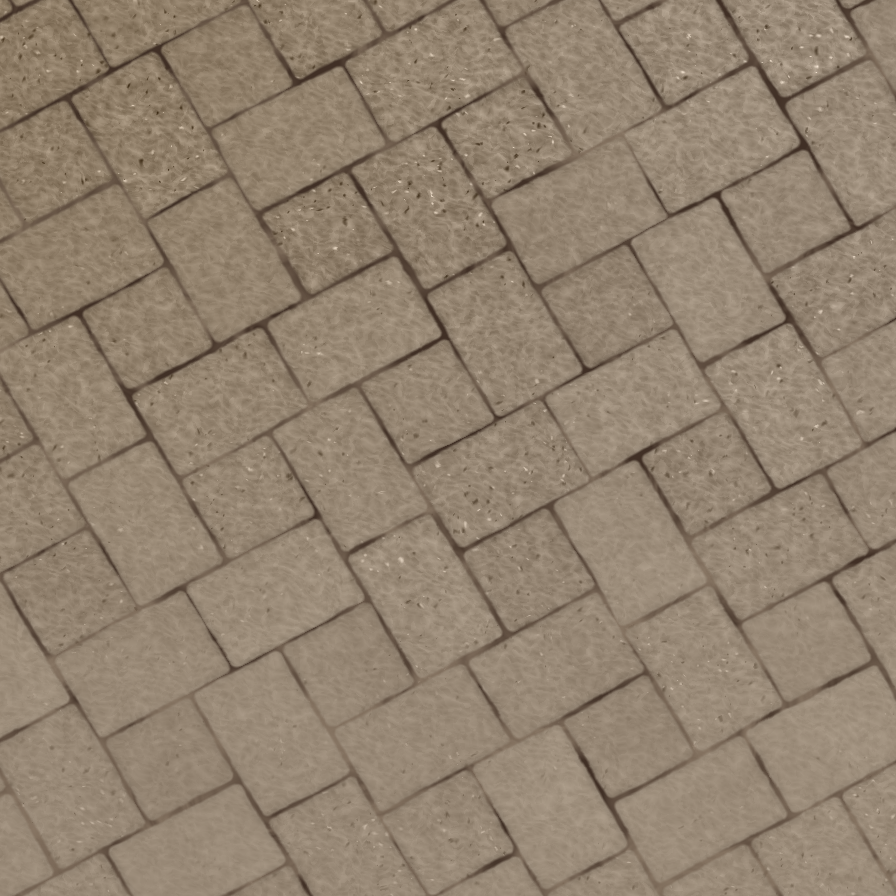
Write a Shadertoy shader that draws this texture.

```glsl
float hash(vec2 p) {
    return fract(sin(dot(p, vec2(127.1, 311.7))) * 43758.5);
}

// Distance to the nearest scattered point, and that point's random value
vec2 cellular(vec2 p) {
    vec2 nearest = vec2(9.0, 0.0);
    for (int y = -1; y <= 1; y++)
    for (int x = -1; x <= 1; x++) {
        vec2 cell = floor(p) + vec2(x, y);
        vec2 point = cell + vec2(hash(cell), hash(cell + 47.3));
        float d = length(p - point);
        if (d < nearest.x) nearest = vec2(d, hash(cell + 91.7));
    }
    return nearest;
}

// Layered, warped sines, roughly -1 to 1
float waves(vec2 p) {
    float sum = 0.0, amp = 0.6;
    for (int i = 0; i < 5; i++) {
        p = mat2(0.8, 0.6, -0.6, 0.8) * p * 1.7 + 0.9 * sin(p.yx * 1.3 + float(i));
        sum += amp * sin(p.x) * sin(p.y);
        amp *= 0.65;
    }
    return sum;
}

// Paver under p: centre in xy, half size in zw.
// A square sits on every fourth unit; paired oblongs run between them.
vec4 paver(vec2 p) {
    vec2 k = floor((p + 1.0) / 4.0);
    vec2 r = p - 4.0 * k;
    float side = mod(k.x + k.y, 2.0) < 0.5 ? -1.0 : 1.0;
    vec2 wide = vec2(1.5, 1.0), tall = vec2(1.0, 1.5);
    vec4 b = vec4(0.0, 0.0, 1.0, 1.0);
    if (r.x > 1.0 && r.y > 1.0) {
        b = side < 0.0 ? vec4(2.0, r.y < 2.0 ? 0.5 : 3.5, tall)
                       : vec4(r.x < 2.0 ? 0.5 : 3.5, 2.0, wide);
    } else if (r.y > 1.0) {
        b = vec4(0.5 * side, 2.0, wide);
    } else if (r.x > 1.0) {
        b = vec4(2.0, -0.5 * side, tall);
    }
    b.xy += 4.0 * k;
    return b;
}

float roundedBox(vec2 p, vec2 halfSize, float radius) {
    vec2 q = abs(p) - halfSize + radius;
    return length(max(q, 0.0)) + min(max(q.x, q.y), 0.0) - radius;
}

void mainImage(out vec4 fragColor, in vec2 fragCoord) {
    vec2 uv = fragCoord / iResolution.xy;
    float pixel = 18.0 / iResolution.y;

    // Slanted paving axes, v pointing down
    vec2 p = mat2(15.18, 8.60, -9.07, 16.19) * vec2(uv.x - 0.677, 0.658 - uv.y);
    p += 0.03 * vec2(waves(p * 0.45), waves(p * 0.45 + 8.0));

    // Paver shape, with small shifts and turns
    vec4 b = paver(p);
    float id = hash(b.xy), id2 = hash(b.xy + 13.7), id3 = hash(b.xy + 29.1);
    vec2 q = p - b.xy;
    q += (id2 - 0.5) * 0.03 * vec2(-q.y, q.x) + 0.03 * (vec2(id, id3) - 0.5);
    float d = roundedBox(q, b.zw - 0.03 - 0.02 * id3, 0.12);
    d += 0.02 * waves(p * 2.7);

    // Stone tone: per paver, broad stains, warm shade at the upper left
    float stain = waves(p * 0.55 + 3.0);
    float warmth = 1.0 - smoothstep(0.0, 0.95, length(uv - vec2(0.0, 1.0)));
    float tone = 0.55 + 0.35 * (id - 0.5) + 0.18 * stain - 0.14 * step(b.z + b.w, 2.1);
    vec3 col = mix(vec3(0.565, 0.502, 0.432), vec3(0.645, 0.585, 0.512), clamp(tone, 0.0, 1.0));
    col = mix(col, vec3(0.535, 0.46, 0.36), 0.6 * warmth);

    // Wrinkled grain, rougher toward the top
    float rough = mix(0.6, 1.15, smoothstep(0.1, 0.8, uv.y)) * (0.75 + 0.5 * id2);
    vec2 warped = p + 0.09 * vec2(waves(p * 1.9 + 4.0), waves(p * 1.9 + 15.0));
    vec2 streak = mat2(0.77, 0.64, -0.64, 0.77) * warped;
    float grain = cellular(streak * vec2(9.0, 4.5)).x - 0.48;
    float grit = cellular(warped * 11.0 + 31.0).y - 0.5;
    col += rough * (0.10 * grain + 0.045 * grit + 0.03 * waves(p * 4.0));

    // Pale flecks and dark pits of ragged shape, gathered in patches
    float patchy = smoothstep(-0.3, 0.8, waves(p * 1.1 + 5.0) + id2 - 0.4);
    vec2 fleck = cellular(streak * vec2(6.0, 4.5) + 2.0);
    vec2 pit = cellular(streak * vec2(4.5, 6.0) + 19.0);
    float fleckMask = step(0.82, fleck.y)
        * (1.0 - smoothstep(0.0, 0.08 + 1.5 * (fleck.y - 0.82), fleck.x));
    float pitMask = step(0.78, pit.y)
        * (1.0 - smoothstep(0.0, 0.1 + 1.5 * (pit.y - 0.78), pit.x));
    col += 0.2 * rough * patchy * fleckMask;
    col -= 0.19 * rough * patchy * pitMask;

    // Worn rims and joints that fade in and out
    float wear = clamp(0.5 + 0.7 * waves(p * 0.9 + 11.0) + 0.5 * (uv.y - 0.4), 0.0, 1.0);
    float rim = smoothstep(-0.16, 0.0, d);
    col *= 1.0 - rim * (0.03 + 0.06 * wear);
    float soft = max(0.035, 0.8 * pixel);
    float joint = smoothstep(-soft, soft, d);
    vec3 sand = vec3(0.48, 0.405, 0.335), gap = vec3(0.25, 0.185, 0.145);
    col = mix(col, mix(sand, gap, wear), joint * (0.65 + 0.35 * wear));

    fragColor = vec4(clamp(col, 0.0, 1.0), 1.0);
}
```
